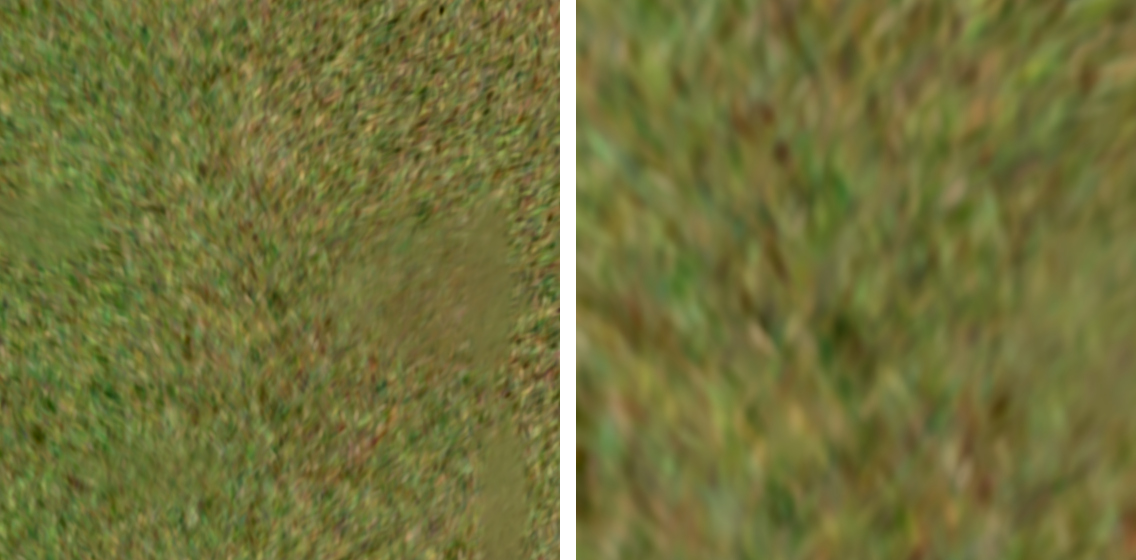
Left: the whole. Right: its middle third, enlarged.
Give the GLSL for this texture, as a Shadertoy shader.

```glsl
// Mown grass seen from above, slightly out of focus: soft elongated blades are
// scattered over jittered cells at several scales, each with its own tone and hue.
// Broad patches shift the colour, and smooth smears lower the local contrast.

const vec3 GRASS = vec3(0.428, 0.440, 0.218);
const vec3 LIGHT_AXIS = vec3(1.0, 1.0, 0.78);
const vec3 BROWN_AXIS = vec3(0.050, -0.016, 0.016);
const vec3 BLUE_AXIS = vec3(-0.010, 0.004, 0.040);
const vec3 STRAW = vec3(0.70, 0.62, 0.46);
const int BLADES_PER_CELL = 3;

vec4 hash4(vec3 p) {
    vec4 q = fract(p.xyzx * vec4(0.1031, 0.1030, 0.0973, 0.1099));
    q += dot(q, q.wzxy + 33.33);
    return fract((q.xxyz + q.yzzw) * q.zywx);
}

// Lean from the vertical in radians: left on the left side, right on the right
float leanAt(vec2 uv) {
    float wave = 0.2 * sin(uv.y * 7.0 + uv.x * 4.0);
    return mix(-0.50, 0.60, smoothstep(0.15, 0.75, uv.x)) + wave;
}

// Compact soft ellipse, one unit long and "width" wide, along the lean
float softBlade(vec2 d, float lean, float width) {
    float s = sin(lean), c = cos(lean);
    vec2 local = vec2(c * d.x - s * d.y, s * d.x + c * d.y);
    local.x /= width;
    float k = max(0.0, 1.0 - dot(local, local));
    return k * k;
}

// Sums scattered blades: x = tone, y = brownness, z = blueness, w = dry straw
vec4 blades(vec2 uv, float scale, float width, float seed) {
    vec2 p = uv * scale;
    vec2 cell = floor(p);
    vec4 sum = vec4(0.0);
    for (int j = -1; j <= 1; j++)
    for (int i = -1; i <= 1; i++)
    for (int n = 0; n < BLADES_PER_CELL; n++) {
        vec2 id = cell + vec2(i, j);
        vec3 key = vec3(id + 17.0, seed + float(n) * 7.3);
        vec4 place = hash4(key);
        vec4 tint = hash4(key + 91.7);
        float lean = leanAt((id + 0.5) / scale) + (place.z - 0.5) * 1.3;
        float k = softBlade(p - id - place.xy, lean, width);
        sum.xyz += k * (tint.xyz * 2.0 - 1.0);
        sum.w += k * smoothstep(0.975, 1.0, tint.w);
    }
    return sum;
}

// Soft-edged elliptical area
float smear(vec2 uv, vec2 center, vec2 radius) {
    return 1.0 - smoothstep(0.55, 1.15, length((uv - center) / radius));
}

// How much blade detail remains in each part of the lawn
float detailAt(vec2 uv) {
    float blur = 0.55 * smear(uv, vec2(0.76, 0.48), vec2(0.20, 0.15));
    blur = max(blur, 0.80 * smear(uv, vec2(0.87, 0.49), vec2(0.055, 0.19)));
    blur = max(blur, 0.80 * smear(uv, vec2(0.90, 0.10), vec2(0.05, 0.18)));
    blur = max(blur, 0.60 * smear(uv, vec2(0.08, 0.60), vec2(0.12, 0.08)));
    blur = max(blur, 0.40 * smear(uv, vec2(0.27, 0.16), vec2(0.16, 0.07)));
    return 1.0 - blur;
}

void mainImage(out vec4 fragColor, in vec2 fragCoord) {
    vec2 uv = fragCoord / iResolution.y;

    // Blade layers from broad patches to fine tips
    vec4 patches = blades(uv, 8.0, 0.80, 3.0);
    vec4 coarse = blades(uv, 36.0, 0.48, 41.0);
    vec4 fine = blades(uv, 66.0, 0.45, 87.0);

    // Finer, crisper growth toward the upper right and the right edge
    float crisp = max(smoothstep(0.40, 0.55, uv.x) * smoothstep(0.60, 0.75, uv.y),
                      smoothstep(0.885, 0.915, uv.x));
    float detail = detailAt(uv);
    float tone = detail * (coarse.x * mix(0.068, 0.050, crisp)
                         + fine.x * mix(0.062, 0.098, crisp));
    tone += patches.x * 0.014;

    // Greener on the left, browner on the right
    float brown = mix(-0.45, 0.40, smoothstep(0.0, 0.8, uv.x));
    brown += patches.y * 0.28 + detail * (coarse.y * 0.75 + fine.y * 0.55);
    float blue = detail * (coarse.z * 0.8 + fine.z * 0.6);

    vec3 color = GRASS + tone * LIGHT_AXIS + brown * BROWN_AXIS + blue * BLUE_AXIS;

    // Sparse pale dry stalks
    float straw = clamp(coarse.w * 0.35 + fine.w * 0.45, 0.0, 0.6);
    color = mix(color, STRAW, straw * detail);

    fragColor = vec4(clamp(color, 0.0, 1.0), 1.0);
}
```
